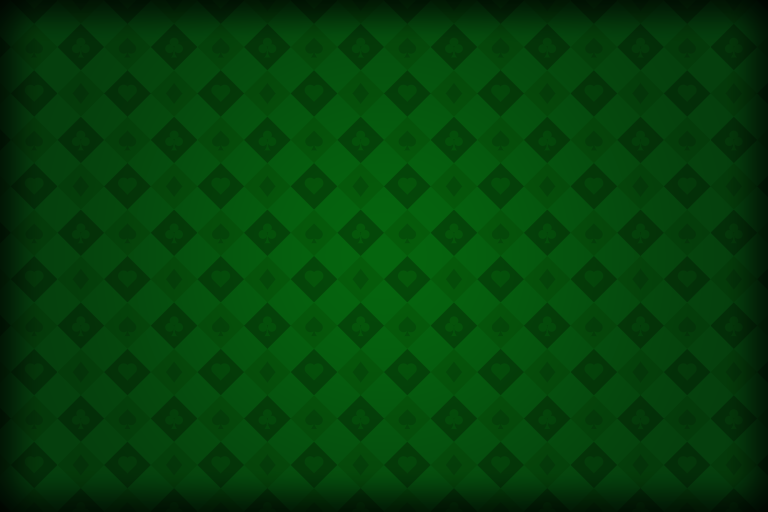
This pattern is drawn by a WebGL 2 fragment shader. Its source:

```glsl
#version 300 es
precision highp float;

uniform vec2 u_resolution;
out vec4 outColor;

#define PITCH vec2(0.0911, 0.0907)
#define FELT_CENTER vec3(0.020, 0.395, 0.055)
#define FELT_RIM vec3(0.018, 0.245, 0.052)
#define GLOW_RADIUS 0.78
#define MID_TONE vec3(0.95, 0.91, 0.72)
#define DARK_TONE vec3(0.75, 0.72, 0.62)
#define MID_SUIT_TONE vec3(0.80, 0.78, 0.66)
#define DARK_SUIT_TONE vec3(0.90, 0.87, 0.74)
#define EDGE_WIDTH 0.085
#define EDGE_DARKNESS 0.30

// Heart with its tip at the origin, about 1.2 wide and 1.1 high
float heart(vec2 p) {
    p.x = abs(p.x);
    if (p.x + p.y > 1.0) return length(p - vec2(0.25, 0.75)) - sqrt(2.0) / 4.0;
    vec2 toNotch = p - vec2(0.0, 1.0);
    vec2 toSide = p - 0.5 * max(p.x + p.y, 0.0);
    return sqrt(min(dot(toNotch, toNotch), dot(toSide, toSide))) * sign(p.x - p.y);
}

// Short stem that flares toward its foot
float stem(vec2 p) {
    float halfWidth = 0.018 + 0.55 * max(-0.15 - p.y, 0.0);
    return max(abs(p.x) - halfWidth, abs(p.y + 0.13) - 0.095);
}

float spade(vec2 p) {
    float leaf = heart(vec2(p.x, 0.20 - p.y) / 0.31) * 0.31;
    return min(leaf, stem(p));
}

float club(vec2 p) {
    float top = length(p - vec2(0.0, 0.105)) - 0.095;
    float sides = length(vec2(abs(p.x) - 0.095, p.y + 0.035)) - 0.095;
    return min(min(top, sides), stem(p));
}

float rhombus(vec2 p, vec2 halfSize) {
    vec2 q = abs(p) / halfSize;
    return (q.x + q.y - 1.0) / length(1.0 / halfSize);
}

// The suit alternates by column and row parity
float suit(vec2 p, vec2 parity) {
    if (parity.y < 0.5) return parity.x < 0.5 ? spade(p) : club(p);
    return parity.x < 0.5 ? heart((p + vec2(0.0, 0.18)) / 0.333) * 0.333
                          : rhombus(p, vec2(0.175, 0.225));
}

float coverage(float dist, float pixel) {
    return 1.0 - smoothstep(-0.7 * pixel, 0.7 * pixel, dist);
}

void main() {
    vec2 size = u_resolution / u_resolution.y;
    vec2 pos = gl_FragCoord.xy / u_resolution.y;
    vec2 centered = pos - 0.5 * size;

    // Lattice of touching diamonds
    vec2 grid = centered / PITCH;
    vec2 local = fract(grid) - 0.5;
    vec2 parity = mod(floor(grid), 2.0);
    float isDark = mod(parity.x + parity.y, 2.0);
    float pixel = 1.0 / (u_resolution.y * PITCH.y);

    // Tile and suit tones
    vec3 tileTone = mix(MID_TONE, DARK_TONE, isDark);
    vec3 suitTone = mix(MID_SUIT_TONE, DARK_SUIT_TONE, isDark);
    vec3 tone = mix(vec3(1.0), tileTone, coverage(rhombus(local, vec2(0.5)), pixel));
    tone = mix(tone, suitTone, coverage(suit(local, parity), pixel));

    // Central glow
    float glow = smoothstep(0.0, GLOW_RADIUS, length(centered));
    vec3 color = mix(FELT_CENTER, FELT_RIM, glow) * tone;

    // Soft shadow along the border
    vec2 inset = min(pos, size - pos);
    vec2 shade = mix(vec2(EDGE_DARKNESS), vec2(1.0), smoothstep(-0.02, EDGE_WIDTH, inset));
    outColor = vec4(color * shade.x * shade.y, 1.0);
}
```
